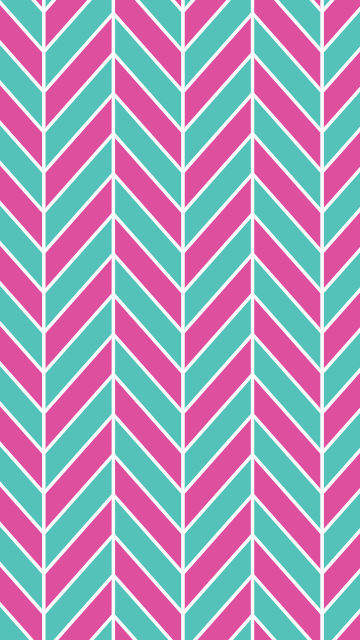
Write a Shadertoy shader that draws this pattern.

```glsl
// Herringbone of slanted pink and teal bars in mirrored columns, parted by white lines.

const float COLUMN_WIDTH = 0.10872;
const float BAR_HEIGHT = 0.0627;
const float SLOPE = 1.13;

// Distance from t to the nearest whole number
float nearestEdge(float t) {
    return abs(fract(t + 0.5) - 0.5);
}

void mainImage(out vec4 fragColor, in vec2 fragCoord) {
    // Height-based units, measured down from the top left
    vec2 p = vec2(fragCoord.x, iResolution.y - fragCoord.y) / iResolution.y;

    // Columns, folded so the slant mirrors at every seam
    float column = (p.x - 0.0684) / COLUMN_WIDTH;
    float fromValley = abs(mod(column + 1.0, 2.0) - 1.0) * COLUMN_WIDTH;

    // Slanted bars within each column
    float bar = (p.y - 0.0182 + SLOPE * fromValley) / BAR_HEIGHT;

    // Colours alternate along and across the columns
    float parity = mod(floor(column) + floor(bar), 2.0);
    vec3 pink = vec3(0.87, 0.31, 0.62);
    vec3 teal = vec3(0.33, 0.76, 0.72);
    vec3 color = mix(pink, teal, step(0.5, parity));

    // White lines over the seams and between the bars
    float seamDistance = nearestEdge(column) * COLUMN_WIDTH;
    float barDistance = nearestEdge(bar) * BAR_HEIGHT / length(vec2(1.0, SLOPE));
    float lineEdge = min(seamDistance, barDistance) - 0.00275;
    float pixel = 1.0 / iResolution.y;
    float line = 1.0 - smoothstep(-0.6 * pixel, 0.6 * pixel, lineEdge);
    color = mix(color, vec3(0.98, 0.99, 0.99), line);

    fragColor = vec4(color, 1.0);
}
```
